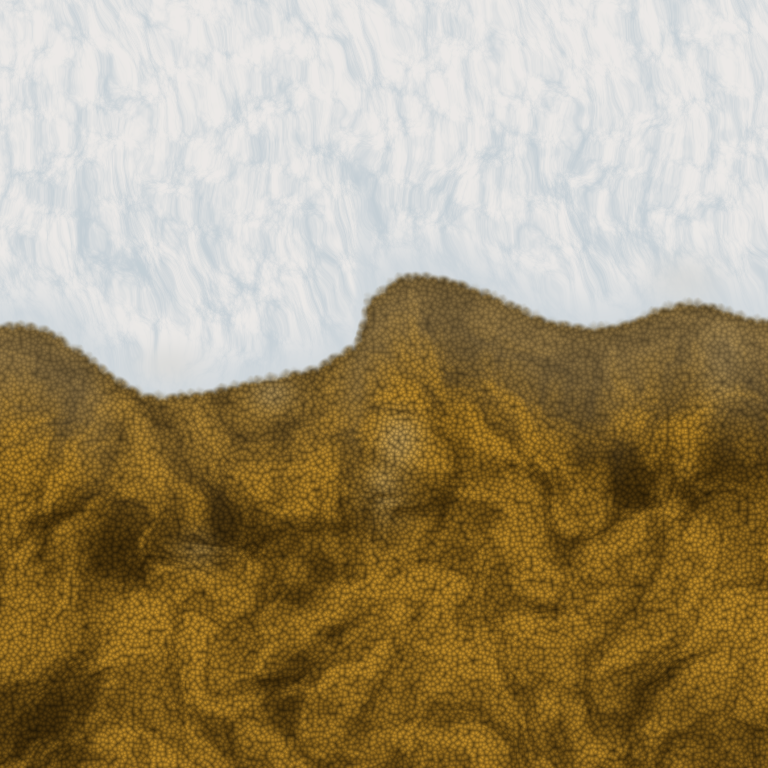
Give the GLSL for this texture, as a three.js fragment shader.

```glsl
varying vec2 vUv;

#define EDGE_BLUR 0.007
#define EDGE_RAGGED 0.007
#define MOTTLE_SCALE 9.0
#define GRAIN_SCALE 185.0
#define STREAK_SCALE vec2(34.0, 14.0)
#define SOIL_DARK vec3(0.21, 0.145, 0.030)
#define SOIL_GOLD vec3(0.56, 0.410, 0.120)
#define SOIL_GREY vec3(0.46, 0.385, 0.250)
#define RIM_BROWN vec3(0.34, 0.270, 0.140)
#define HAZE_PALE vec3(0.62, 0.570, 0.460)
#define SNOW_BLUE vec3(0.77, 0.810, 0.835)
#define SNOW_WARM vec3(0.925, 0.915, 0.905)

vec2 hash2(vec2 p) {
  vec3 q = fract(p.xyx * vec3(0.1031, 0.1030, 0.0973));
  q += dot(q, q.yzx + 33.33);
  return fract((q.xx + q.yz) * q.zy);
}

// Distance to the nearest scattered cell point
float cells(vec2 p) {
  vec2 base = floor(p), f = p - base;
  float nearest = 4.0;
  for (int j = -1; j <= 1; j++) {
    for (int i = -1; i <= 1; i++) {
      vec2 o = vec2(float(i), float(j));
      vec2 r = o + hash2(base + o + 50.0) - f;
      nearest = min(nearest, dot(r, r));
    }
  }
  return sqrt(nearest);
}

// Octaves of cells, centred near 0.5
float layeredCells(vec2 p) {
  float sum = 0.0, amp = 0.5, total = 0.0;
  for (int i = 0; i < 5; i++) {
    sum += amp * cells(p);
    total += amp;
    p = mat2(0.96, 0.28, -0.28, 0.96) * p * 2.03 + 7.3;
    amp *= 0.64;
  }
  return sum / total;
}

// Flowing displacement from layered sines
vec2 sineWarp(vec2 p) {
  vec2 w = vec2(0.0);
  float amp = 1.0;
  for (int i = 0; i < 4; i++) {
    w += amp * sin(p.yx * vec2(1.0, 1.23) + w.yx + vec2(0.4, 2.1));
    p = mat2(0.8, 0.6, -0.6, 0.8) * p * 1.9;
    amp *= 0.55;
  }
  return w;
}

float blot(vec2 p, vec2 centre, vec2 size) {
  vec2 q = (p - centre) / size;
  return exp(-dot(q, q));
}

// Height of the ground as a chain of smooth rises and falls
float ground(float x) {
  return 0.576
    - 0.092 * smoothstep(0.03, 0.21, x)
    + 0.036 * smoothstep(0.21, 0.44, x)
    + 0.030 * smoothstep(0.40, 0.47, x)
    + 0.060 * smoothstep(0.46, 0.485, x)
    + 0.030 * smoothstep(0.475, 0.53, x)
    - 0.066 * smoothstep(0.55, 0.765, x)
    + 0.031 * smoothstep(0.78, 0.90, x)
    - 0.023 * smoothstep(0.90, 1.0, x);
}

vec3 snow(vec2 p, float height) {
  // Slanted vertical fibres
  vec2 q = (p + vec2(0.12 * p.y, 0.0)) * STREAK_SCALE;
  float fibre = layeredCells(q + 0.35 * sineWarp(p * 19.0));
  float drift = 0.5 + 0.14 * sineWarp(p * vec2(17.0, 11.0) + 3.0).x;
  float light = smoothstep(0.18, 0.78, 1.0 - fibre + 0.28 * (drift - 0.5));
  vec3 col = mix(SNOW_BLUE, SNOW_WARM, light);
  // Smooth cool band over the ground
  float halo = exp(-pow(max(height, 0.0) / 0.045, 2.0));
  col = mix(col, vec3(0.81, 0.84, 0.86), 0.8 * halo);
  float breath = blot(p, vec2(0.89, 0.635), vec2(0.045, 0.03))
               + blot(p, vec2(0.22, 0.525), vec2(0.04, 0.025));
  return mix(col, vec3(0.85, 0.85, 0.84), 0.7 * min(breath, 1.0));
}

vec3 soil(vec2 p, float depth, float inset) {
  // Clumps, with broad shadowed and lit areas
  float clump = 1.0 - layeredCells(p * MOTTLE_SCALE + 0.45 * sineWarp(p * 13.0));
  float shade = blot(p, vec2(0.15, 0.28), vec2(0.11, 0.06))
              + blot(p, vec2(0.30, 0.33), vec2(0.06, 0.05))
              + blot(p, vec2(0.86, 0.10), vec2(0.06, 0.06))
              + blot(p, vec2(0.05, 0.05), vec2(0.09, 0.06))
              + blot(p, vec2(0.38, 0.10), vec2(0.05, 0.08))
              + blot(p, vec2(0.86, 0.38), vec2(0.12, 0.05));
  float glow = blot(p, vec2(0.59, 0.22), vec2(0.12, 0.10))
             + blot(p, vec2(0.18, 0.19), vec2(0.07, 0.06))
             + blot(p, vec2(0.95, 0.20), vec2(0.06, 0.09))
             + blot(p, vec2(0.06, 0.40), vec2(0.09, 0.05));
  float light = smoothstep(0.18, 0.82, clump + 0.11 * glow - 0.16 * shade);
  vec3 col = mix(SOIL_DARK, SOIL_GOLD, light);

  // Greyer mantle, thickest under the mounds
  float mound = 1.0 - 0.6 * smoothstep(0.10, 0.17, p.x) * (1.0 - smoothstep(0.42, 0.49, p.x));
  float mantle = mound * (1.0 - smoothstep(0.04, 0.21, depth + 0.12 * (clump - 0.5)));
  float strands = 0.025 * sin(depth * 260.0 + 2.0 * sineWarp(p * 24.0).x);
  vec3 grey = SOIL_GREY * (0.72 + 0.5 * clump + strands);
  col = mix(col, grey, 0.78 * mantle);

  // Pale haze patches
  float haze = blot(p, vec2(0.50, 0.355), vec2(0.035, 0.045))
             + blot(p, vec2(0.52, 0.43), vec2(0.03, 0.035))
             + 0.7 * blot(p, vec2(0.26, 0.285), vec2(0.035, 0.025))
             + blot(p, vec2(0.355, 0.49), vec2(0.03, 0.025))
             + 0.6 * blot(p, vec2(0.94, 0.52), vec2(0.03, 0.06));
  col = mix(col, HAZE_PALE, 0.36 * min(haze, 1.0) * smoothstep(0.2, 0.7, clump));

  // Sandy grain and dark rim
  float grain = 0.5 - cells(p * GRAIN_SCALE);
  col *= 1.0 + grain * mix(0.75, 0.4, mantle);
  return mix(col, RIM_BROWN * (1.0 + 0.5 * grain), 0.65 * exp(-max(inset, 0.0) / 0.010));
}

void main() {
  vec2 p = vUv;
  float depth = ground(p.x) - p.y;
  float slope = (ground(p.x + 0.004) - ground(p.x - 0.004)) / 0.008;
  float inset = depth / sqrt(1.0 + slope * slope);
  float ragged = inset + EDGE_RAGGED * (0.5 - cells(p * 75.0));
  float cover = smoothstep(-EDGE_BLUR, EDGE_BLUR, ragged);
  gl_FragColor = vec4(mix(snow(p, -inset), soil(p, depth, inset), cover), 1.0);
}
```
